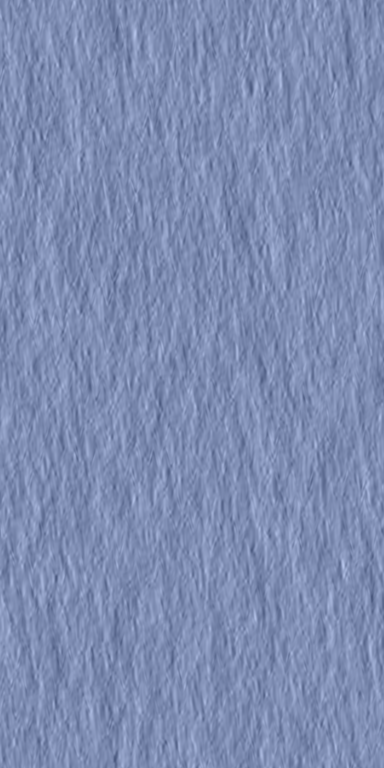
This texture is drawn by a WebGL 1 fragment shader. Its source:

```glsl
precision highp float;

// Blue laid paper with a fine embossed grain running almost vertically.
// Stretched noise layers, from fibres to long soft streaks, are lit from
// the left by differencing each one along the light direction.

uniform vec2 u_resolution;

#define PAPER_COLOR vec3(0.491, 0.549, 0.697)
#define CONTRAST 0.19
#define LEAN 0.10
#define WARP 0.0034
#define LIGHT_STEP vec2(0.28, -0.06)
#define FIBRE_SCALE vec2(140.0, 80.0)
#define GRAIN_SCALE vec2(104.0, 33.0)
#define RIDGE_SCALE vec2(62.0, 16.0)
#define STREAK_SCALE vec2(36.0, 6.0)
#define DENT_SCALE vec2(17.0, 9.0)
#define CLOUD_SCALE vec2(8.0, 3.5)

float hash(vec2 cell) {
  return fract(sin(dot(cell, vec2(127.1, 311.7))) * 43758.5453);
}

float valueNoise(vec2 p) {
  vec2 cell = floor(p);
  vec2 f = fract(p);
  vec2 blend = f * f * (3.0 - 2.0 * f);
  float bottom = mix(hash(cell), hash(cell + vec2(1.0, 0.0)), blend.x);
  float top = mix(hash(cell + vec2(0.0, 1.0)), hash(cell + vec2(1.0)), blend.x);
  return mix(bottom, top, blend.y);
}

// Signed brightness of one noise layer, turned by its lean and lit from the left
float relief(vec2 p, vec2 scale, float lean, float seed) {
  vec2 q = vec2(p.x + lean * p.y, p.y - lean * p.x) * scale + seed;
  return valueNoise(q + LIGHT_STEP) - valueNoise(q - LIGHT_STEP);
}

// Nudges the grain so that the noise lattice does not show
vec2 bend(vec2 p) {
  float across = valueNoise(p * vec2(31.0, 19.0) + 5.3) - 0.5;
  float along = valueNoise(p * vec2(67.0, 17.0) + 41.2) - 0.5;
  return p + WARP * vec2(1.6 * across, 7.0 * along);
}

void main() {
  vec2 p = gl_FragCoord.xy / u_resolution.x;
  vec2 paper = bend(p);

  // Embossed layers, fine to coarse
  float shade = 0.72 * relief(paper, FIBRE_SCALE, LEAN * 0.5, 3.7);
  shade += 0.80 * relief(paper, GRAIN_SCALE, LEAN, 23.1);
  shade += 0.55 * relief(paper, RIDGE_SCALE, LEAN * 1.7, 57.4);
  shade += 0.30 * relief(paper, STREAK_SCALE, LEAN * 0.6, 34.8);
  shade += 0.32 * relief(paper, DENT_SCALE, LEAN * 3.0, 81.6);

  // Faint uneven tone across the sheet
  shade += 0.11 * (valueNoise(p * CLOUD_SCALE + 9.2) - 0.5);

  gl_FragColor = vec4(PAPER_COLOR + CONTRAST * shade, 1.0);
}
```
